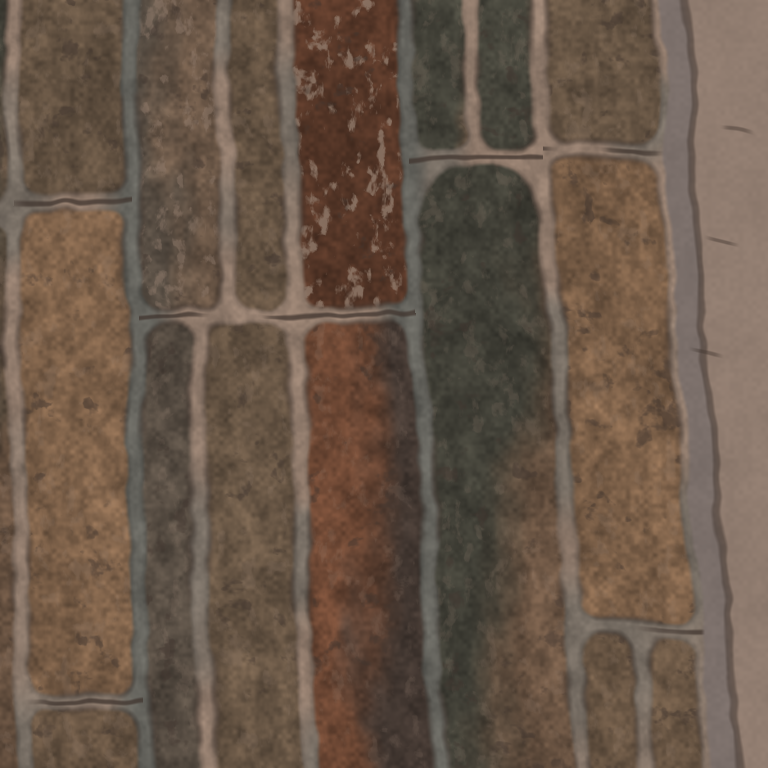
Write a three.js fragment shader that draws this texture.

```glsl
// Weathered wall of tall, narrow stone slabs with pale raised mortar and a smooth plaster margin.
// Columns and staggered joints form rounded-box cells; layered value noise bends the joints
// and gives each slab its mottling, flecks and stains.
#define GROUT 0.011
#define CORNER 0.022
#define SOFT 0.0035
#define WOBBLE 0.014
#define MOTTLE 0.50
#define GRAIN 0.22
#define PLASTER_X 0.89
#define JOINT_Y 0.588
#define PALE_MORTAR vec3(0.575, 0.490, 0.430)
#define COOL_MORTAR vec3(0.400, 0.395, 0.370)
#define PLASTER vec3(0.565, 0.487, 0.437)
#define SHADOW vec3(0.250, 0.205, 0.180)

varying vec2 vUv;

float hash(vec2 p) {
  return fract(sin(dot(p, vec2(127.1, 311.7))) * 43758.5453);
}

float noise(vec2 p) {
  vec2 i = floor(p), f = fract(p);
  f = f * f * (3.0 - 2.0 * f);
  return mix(mix(hash(i), hash(i + vec2(1.0, 0.0)), f.x),
             mix(hash(i + vec2(0.0, 1.0)), hash(i + 1.0), f.x), f.y);
}

float fbm(vec2 p) {
  float sum = 0.0, amp = 0.533;
  for (int k = 0; k < 4; k++) {
    sum += amp * noise(p);
    p = p * 2.03 + 17.3;
    amp *= 0.5;
  }
  return sum;
}

float isIndex(float a, float b) { return 1.0 - step(0.5, abs(a - b)); }

// Left edge of a column; the second edge steps sideways above the main joint
float columnEdge(float i, float y) {
  return 0.02 + 0.145 * i - 0.035 * (1.0 - cos(i * 1.0472))
       + 0.03 * isIndex(i, 1.0) + 0.045 * isIndex(i, 2.0) * step(JOINT_Y, y);
}

float roundedBox(vec2 p, vec2 halfSize, float r) {
  vec2 q = abs(p) - halfSize + r;
  return length(max(q, 0.0)) + min(max(q.x, q.y), 0.0) - r;
}

// Base tint and stains of a slab; uv runs across and up the slab
vec3 slabColour(float col, float row, vec2 uv, vec2 p) {
  float kind = mod(col, 5.0);
  float stain = fbm(p * vec2(14.0, 6.0)) - 0.5;
  vec3 olive = vec3(0.390, 0.323, 0.258);
  vec3 ochre = mix(vec3(0.475, 0.368, 0.278), olive, step(1.5, row));
  ochre = mix(ochre, olive, step(row, 0.5) * 0.8);
  vec3 grey = mix(vec3(0.345, 0.305, 0.265), vec3(0.430, 0.350, 0.285),
                  step(1.5, row) * smoothstep(0.1, 0.5, uv.x + stain));
  float dark = smoothstep(0.40, 0.75, uv.x + stain * 0.6 + 0.35 * (0.35 - p.y));
  vec3 rust = mix(vec3(0.420, 0.275, 0.200), vec3(0.270, 0.225, 0.200), dark);
  rust = mix(rust, vec3(0.345, 0.220, 0.160), step(1.5, row));
  float brown = smoothstep(0.50, 0.95, uv.x + stain * 0.6 + 0.9 * (0.52 - p.y));
  vec3 green = mix(vec3(0.255, 0.250, 0.215), vec3(0.415, 0.328, 0.260), brown);
  vec3 c = ochre;
  c = mix(c, grey, isIndex(kind, 1.0));
  c = mix(c, olive, isIndex(kind, 2.0));
  c = mix(c, rust, isIndex(kind, 3.0));
  c = mix(c, green, isIndex(kind, 4.0));
  return c * (1.0 + 0.25 * stain);
}

void main() {
  // Leaning columns with uneven edges
  vec2 p = vUv;
  p.x += (p.y - 0.5) * (0.01 + 0.065 * p.x);
  p += WOBBLE * (vec2(noise(p * 9.0), noise(p * 8.0 + 40.0)) - 0.5);
  p += WOBBLE * 0.4 * (vec2(noise(p * 45.0), noise(p * 45.0 + 70.0)) - 0.5);

  // Find the slab cell
  float col = -1.0;
  for (int k = 0; k < 6; k++) {
    if (p.x > columnEdge(float(k), p.y)) col = float(k);
  }
  float inner = step(abs(col - 2.0), 1.5);
  float mid = mix(0.74 + 0.013 * col, JOINT_Y, inner);
  float low = mix(-0.2, 0.085 + 0.019 * col, isIndex(mod(col, 5.0), 0.0));
  float row = step(low, p.y) + step(mid, p.y);
  vec2 lo = vec2(columnEdge(col, p.y), row > 1.5 ? mid : (row > 0.5 ? low : -0.3));
  vec2 hi = vec2(columnEdge(col + 1.0, p.y), row > 1.5 ? 1.2 : (row > 0.5 ? mid : low));
  float halved = isIndex(col, 4.0) * step(1.5, row) + isIndex(col, 5.0) * step(row, 0.5);
  float centre = 0.5 * (lo.x + hi.x);
  if (halved > 0.5) {
    if (p.x < centre) hi.x = centre; else lo.x = centre;
  }
  float arch = isIndex(col, 4.0) * isIndex(row, 1.0);
  float d = roundedBox(p - 0.5 * (lo + hi), 0.5 * (hi - lo) - GROUT, CORNER + 0.04 * arch);

  // Slab faces: mottling, fine grain, pale flecks and dark pits
  float mottle = fbm(p * vec2(48.0, 36.0));
  float grain = noise(vUv * 170.0) - 0.5;
  vec3 face = slabColour(col, row, (p - lo) / (hi - lo), p);
  face *= 1.0 + MOTTLE * (mottle - 0.5) + GRAIN * grain;
  float rough = step(1.5, row) * (isIndex(col, 3.0) + 0.5 * isIndex(col, 1.0));
  float fleck = smoothstep(0.58, 0.76, fbm(p * vec2(75.0, 50.0) + 9.0));
  face = mix(face, PALE_MORTAR, fleck * (0.18 + 0.6 * rough));
  face = mix(face, SHADOW, 0.5 * smoothstep(0.66, 0.80, fbm(p * 42.0 + 31.0)));

  // Mortar: pale ridges, cooler along two of the columns, broken dark creases
  float cool = 1.0 - smoothstep(0.01, 0.06, abs(abs(p.x - 0.36) - 0.18));
  cool = max(cool, smoothstep(0.55, 0.8, noise(p * 7.0 + 5.0)) * 0.6);
  vec3 mortar = mix(PALE_MORTAR, COOL_MORTAR, cool);
  mortar *= 0.86 + 0.14 * smoothstep(0.0, 0.008, d) + 0.35 * (mottle - 0.5) + 0.1 * grain;
  float crease = 1.0 - smoothstep(0.001, 0.005, min(abs(p.y - mid), abs(p.y - low)));
  mortar = mix(mortar, SHADOW, crease * smoothstep(0.3, 0.6, noise(p * 13.0)) * 0.75);
  float rim = (1.0 - smoothstep(0.0, 0.008, abs(d))) * smoothstep(0.45, 0.75, noise(p * 22.0));
  vec3 colour = mix(face, mortar, smoothstep(-SOFT, SOFT, d));
  colour = mix(colour, SHADOW, 0.35 * rim);

  // Plaster margin: mauve strip, dark seam, then a smooth field with short cracks
  float x = p.x - PLASTER_X;
  vec3 margin = mix(vec3(0.485, 0.438, 0.418), PLASTER, smoothstep(0.028, 0.040, x));
  margin = mix(margin, SHADOW, 0.5 * (1.0 - smoothstep(0.002, 0.007, abs(x - 0.034))));
  margin *= 1.0 + 0.08 * (fbm(vUv * 20.0) - 0.5) + 0.05 * grain;
  for (int k = 0; k < 3; k++) {
    float n = float(k);
    vec2 c = vUv - vec2(0.92 + 0.02 * n, 0.54 + 0.145 * n);
    c.y += 0.25 * c.x + 0.006 * (noise(vUv * 30.0) - 0.5);
    float mark = (1.0 - smoothstep(0.001, 0.004, abs(c.y))) * (1.0 - smoothstep(0.008, 0.025, abs(c.x)));
    margin = mix(margin, SHADOW, 0.45 * mark);
  }
  colour = mix(colour, margin, smoothstep(-SOFT, SOFT, x));
  gl_FragColor = vec4(colour, 1.0);
}
```
